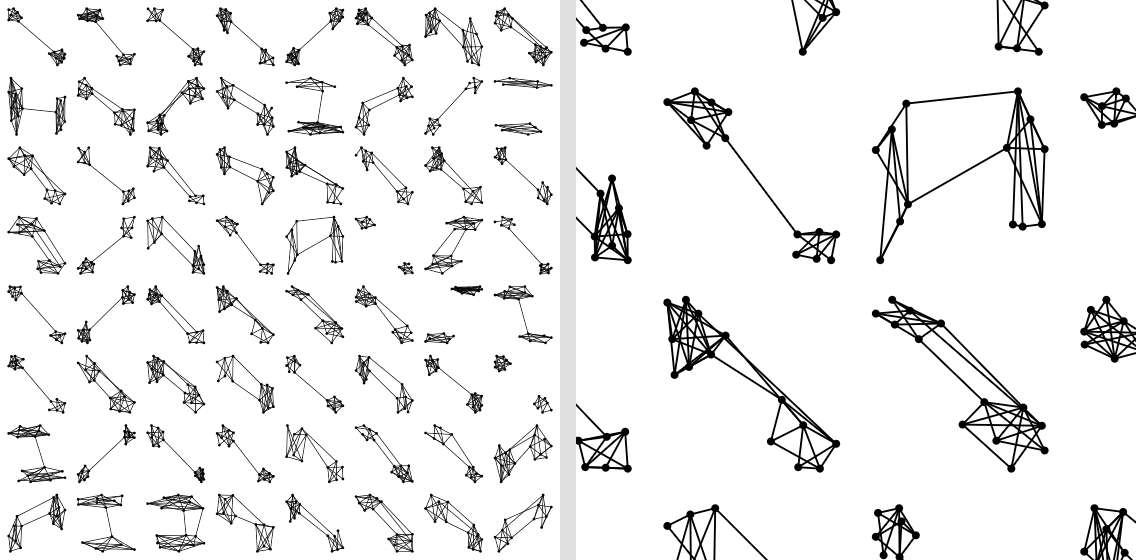
Left: the whole. Right: its middle third, enlarged.
Write a WebGL 2 fragment shader that draws this pattern.

```glsl
#version 300 es
precision highp float;

uniform vec2 u_resolution;
out vec4 fragColor;

float hash(vec2 cell, float salt) {
    vec3 v = fract(vec3(cell + 1.7, salt + 0.3) * vec3(0.1031, 0.1137, 0.0973));
    v += dot(v, v.yzx + 33.33);
    return fract((v.x + v.y) * v.z);
}

float segmentDistance(vec2 p, vec2 a, vec2 b) {
    vec2 ap = p - a, ab = b - a;
    return length(ap - ab * clamp(dot(ap, ab) / max(dot(ab, ab), 1e-6), 0.0, 1.0));
}

// Antialiased share of a pixel lying within the given radius
float coverage(float dist, float radius, float pixel) {
    return clamp((radius - dist) / pixel + 0.5, 0.0, 1.0);
}

// Node of a cluster: a loose ring with every third node pulled inward
vec2 clusterNode(vec2 cell, int cluster, int i, int count, float facing) {
    float salt = float(cluster * 40 + i * 2 + 20);
    float angle = facing + 6.2832 * (float(i) + 0.6 * hash(cell, salt) - 0.3) / float(count);
    float spread = hash(cell, salt + 1.0);
    float radius = i % 3 == 2 ? 0.25 + 0.45 * spread : 0.72 + 0.36 * spread;
    return radius * vec2(cos(angle), sin(angle));
}

void main() {
    vec2 grid = (gl_FragCoord.xy / u_resolution - 0.5) * 8.06 + 4.0;
    float pixel = 8.06 / u_resolution.y;
    vec2 cell = floor(grid);
    vec2 p = grid - cell - 0.5;

    // Axis between the two clusters, mostly near a diagonal
    float side = hash(cell, 1.0) < 0.4 ? 1.0 : -1.0;
    float tilt = side * (0.785 + 0.9 * (hash(cell, 2.0) + hash(cell, 3.0) - 1.0));
    vec2 axis = vec2(cos(tilt), sin(tilt));
    int links = int(0.9 + 2.8 * hash(cell, 4.0));
    float separation = 6.6 - 1.2 * float(links) + 1.6 * hash(cell, 5.0);

    // Place both clusters and track their bounds
    vec2 nodes[18];
    int counts[2];
    vec2 low = vec2(1e3), high = vec2(-1e3);
    for (int c = 0; c < 2; c++) {
        float seed = float(c) + 6.0;
        counts[c] = 6 + int(3.4 * hash(cell, seed));
        float size = 0.75 + 0.4 * hash(cell, seed + 2.0);
        float facing = tilt + 3.1416 * float(c) + 0.7 * (hash(cell, seed + 4.0) - 0.5);
        vec2 center = axis * separation * (float(c) - 0.5);
        for (int i = 0; i < counts[c]; i++) {
            vec2 node = center + size * clusterNode(cell, c, i, counts[c], facing);
            nodes[c * 9 + i] = node;
            low = min(low, node);
            high = max(high, node);
        }
    }

    // Stretch the graph to fill its box
    for (int c = 0; c < 2; c++) {
        for (int i = 0; i < counts[c]; i++) {
            int k = c * 9 + i;
            nodes[k] = 0.81 * ((nodes[k] - low) / (high - low) - 0.5);
        }
    }

    // Dense edges and dots within each cluster
    float paper = 1.0;
    for (int c = 0; c < 2; c++) {
        for (int i = 0; i < counts[c]; i++) {
            vec2 a = nodes[c * 9 + i];
            paper *= 1.0 - coverage(length(p - a), 0.019, pixel);
            for (int j = 0; j < i; j++) {
                if (hash(cell, float(c * 100 + i * 10 + j + 120)) > 0.74) continue;
                float d = segmentDistance(p, a, nodes[c * 9 + j]);
                paper *= 1.0 - coverage(d, 0.0045, pixel);
            }
        }
    }

    // Few links bridging the facing sides
    for (int k = 0; k < links; k++) {
        vec2 a = nodes[k];
        vec2 b = nodes[9 + (counts[1] - k) % counts[1]];
        paper *= 1.0 - coverage(segmentDistance(p, a, b), 0.0045, pixel);
    }

    fragColor = vec4(vec3(paper), 1.0);
}
```
